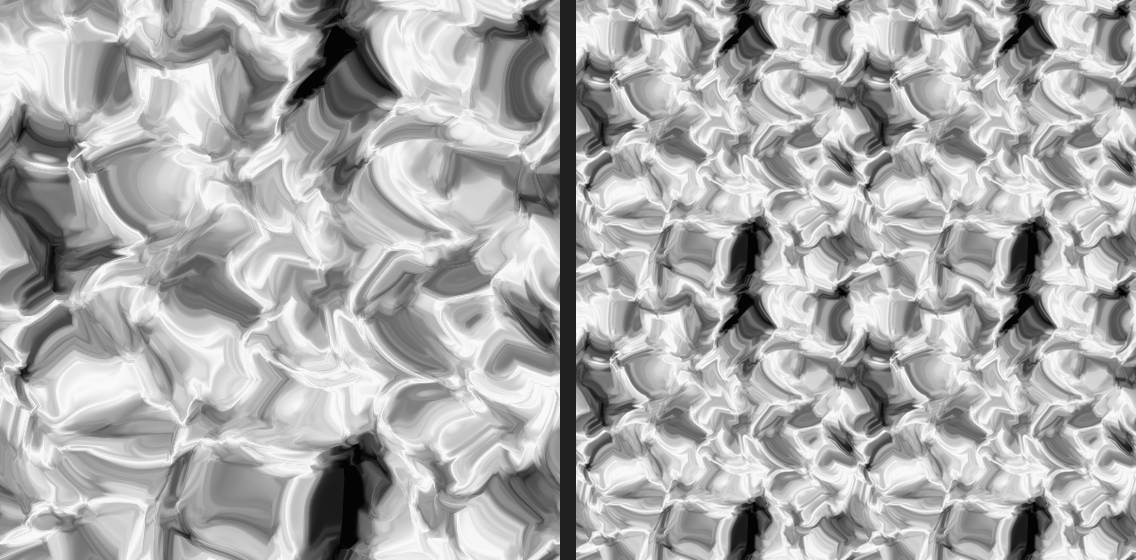
Left, the tile; right, the same tile 2 across and 2 down.
Write a three.js fragment shader that draws this texture map.

```glsl
varying vec2 vUv;

const float BASE_CELLS = 4.0;     // whole repeats of the largest shapes
const int WARP_OCTAVES = 4;
const float WARP_AMOUNT = 0.8;    // fold strength, relative to cell size
const int CREASE_OCTAVES = 4;
const float CREASE_GAIN = 0.42;   // strength of the first crease octave
const float CREASE_FALLOFF = 0.55;
const float LOBE_GAIN = 0.35;     // strength of the second smooth octave
const float MEAN_FOLD = 0.172;    // average of abs(noise)
const float CONTRAST = 1.95;
const float RIDGE_SOFTNESS = 0.025;
const vec3 RIDGE_COLOR = vec3(1.0);
const vec3 CORE_COLOR = vec3(0.015);

float hash(vec2 cell, float seed) {
  vec3 h = fract(vec3(cell.xyx + seed * 7.31) * vec3(0.1031, 0.1030, 0.0973));
  h += dot(h, h.yzx + 33.33);
  return fract((h.x + h.y) * h.z);
}

// Dot product of a wrapped lattice gradient with the offset from its corner
float corner(vec2 cell, vec2 offset, float period, float seed) {
  float angle = 6.28318 * hash(mod(cell, period), seed);
  return dot(vec2(cos(angle), sin(angle)), offset);
}

// Gradient noise that repeats once per unit square
float tileNoise(vec2 uv, float period, float seed) {
  vec2 p = uv * period + seed * vec2(0.37, 0.61);
  vec2 i = floor(p);
  vec2 f = p - i;
  vec2 w = f * f * f * (f * (f * 6.0 - 15.0) + 10.0);
  vec2 e = vec2(1.0, 0.0);
  float low = mix(corner(i, f, period, seed),
                  corner(i + e.xy, f - e.xy, period, seed), w.x);
  float high = mix(corner(i + e.yx, f - e.yx, period, seed),
                   corner(i + e.xx, f - e.xx, period, seed), w.x);
  return mix(low, high, w.y);
}

float foldedNoise(vec2 uv, float period, float seed) {
  return abs(tileNoise(uv, period, seed)) - MEAN_FOLD;
}

// Each octave bends the already bent plane, giving stretched, kinked fibres
vec2 foldPlane(vec2 uv) {
  float period = BASE_CELLS;
  for (int i = 0; i < WARP_OCTAVES; i++) {
    float seed = 11.0 + 2.0 * float(i);
    vec2 push = vec2(foldedNoise(uv, period, seed),
                     foldedNoise(uv, period, seed + 1.0));
    uv += push * WARP_AMOUNT / period;
    period *= 2.0;
  }
  return uv;
}

float creases(vec2 uv) {
  float sum = 0.0;
  float gain = CREASE_GAIN;
  float period = BASE_CELLS * 2.0;
  for (int i = 0; i < CREASE_OCTAVES; i++) {
    sum += gain * foldedNoise(uv, period, 31.0 + float(i));
    gain *= CREASE_FALLOFF;
    period *= 2.0;
  }
  return sum;
}

void main() {
  vec2 p = foldPlane(vUv);

  // Signed height: its zero line becomes the bright ridge network
  float height = tileNoise(p, BASE_CELLS, 3.0)
               + LOBE_GAIN * tileNoise(p, BASE_CELLS * 2.0, 5.0)
               + creases(p);
  float depth = length(vec2(height * CONTRAST, RIDGE_SOFTNESS));

  vec3 color = mix(RIDGE_COLOR, CORE_COLOR, clamp(depth, 0.0, 1.0));
  gl_FragColor = vec4(color, 1.0);
}
```
